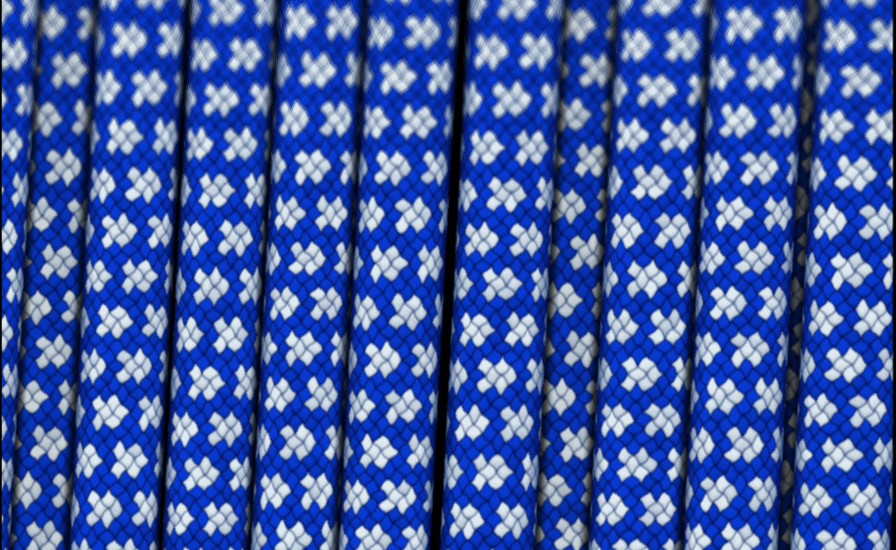
Give the GLSL for this texture, as a Shadertoy shader.

```glsl
// Upright, slightly leaning cords of braided blue and pale grey yarn.
// Each cord is a cylinder unrolled with asin into a diagonal weave; a colour
// rule repeating every 15 cells makes the pale clusters. A disc of samples adds focus blur.

const float HEIGHT = 0.613;   // canvas height when its width is 1
const int CORDS = 12;
const int BACK_CORDS = 3;

// Centre at mid height and radius, from the back layer to the front one
const vec2 cords[CORDS] = vec2[CORDS](
    vec2(0.057, 0.050), vec2(0.640, 0.050), vec2(0.893, 0.045),
    vec2(-0.018, 0.045), vec2(0.143, 0.050), vec2(0.246, 0.049),
    vec2(0.345, 0.049), vec2(0.445, 0.051), vec2(0.560, 0.053),
    vec2(0.727, 0.054), vec2(0.831, 0.053), vec2(0.954, 0.056));

float hash(vec2 p) {
    return fract(sin(dot(p, vec2(127.1, 311.7))) * 43758.5);
}

float noise(vec2 p) {
    vec2 i = floor(p), f = fract(p);
    f = f * f * (3.0 - 2.0 * f);
    return mix(mix(hash(i), hash(i + vec2(1, 0)), f.x),
               mix(hash(i + vec2(0, 1)), hash(i + vec2(1, 1)), f.x), f.y);
}

// x: -1 to 1 across the cord, y: distance along it
vec3 braid(float x, float y, float seed) {
    float around = asin(clamp(x, -1.0, 1.0)) * 5.5 + 15.0 * hash(vec2(seed, 2.0));
    float along = y / 0.0104 + 10.0 * hash(vec2(seed, 7.0));
    along += 0.3 * sin(y * 14.0 + seed * 3.0);
    vec2 weave = 0.5 * vec2(around + along, around - along);
    weave += 0.07 * sin(weave.yx * 4.3 + seed * vec2(1.7, 2.9));
    vec2 cell = floor(weave), f = fract(weave) - 0.5;

    // Six pale cells, a square with two side cells, on a staggered lattice
    float k = floor(mod(cell.x + 4.0 * cell.y + 4.5, 15.0));
    bool pale = k < 0.5 || abs(k - 4.0) < 1.5 || abs(k - 8.5) < 1.0;

    // Rounded yarn segments with fine fibres
    float d = length(max(abs(f) - 0.28, 0.0)) - 0.19;
    float yarn = smoothstep(0.06, -0.12, d);
    float fibre = noise(vec2(f.x * 18.0, f.y * 5.0) + cell * 13.0) - 0.5;
    float light = mix(0.40, 1.0, yarn) * (1.06 - 0.45 * dot(f, f));
    light += 0.14 * (f.x - f.y) + 0.12 * fibre + 0.20 * (hash(cell + seed) - 0.5);

    // Cylinder shading, lit slightly from the left
    float facing = sqrt(max(1.0 - x * x, 0.0));
    light *= mix(0.15, 1.0, smoothstep(0.0, 0.80, facing)) * (1.0 - 0.06 * x);
    light = clamp(light, 0.0, 1.1);

    return pale ? mix(vec3(0.08, 0.19, 0.42), vec3(0.80, 0.85, 0.89), light)
                : mix(vec3(0.01, 0.025, 0.19), vec3(0.03, 0.21, 0.77), light);
}

vec3 scene(vec2 p) {
    float lean = 0.053 * (p.y - 0.5 * HEIGHT);
    float shade = 1.0, across = 0.0;
    int top = -1;

    // Keep the frontmost cord, and contact shadows from those above it
    for (int i = 0; i < CORDS; i++) {
        float x = (p.x - cords[i].x - lean) / cords[i].y;
        if (abs(x) < 1.0) {
            top = i;
            across = x;
            shade = i < BACK_CORDS ? 0.90 : 1.0;
        } else if (abs(x) < 1.25) {
            shade *= mix(0.20, 1.0, smoothstep(1.0, 1.25, abs(x)));
        }
    }
    if (top < 0) return vec3(0.01, 0.015, 0.06) * shade;
    return braid(across, p.y, float(top) + 1.0) * shade;
}

void mainImage(out vec4 fragColor, in vec2 fragCoord) {
    vec2 uv = fragCoord / iResolution.xy;
    vec2 p = uv * vec2(1.0, HEIGHT);

    // Focus softens towards the top
    float blur = mix(0.0016, 0.0045, smoothstep(0.55, 1.05, uv.y));
    vec3 color = vec3(0.0);
    const int SAMPLES = 8;
    for (int i = 0; i < SAMPLES; i++) {
        float angle = 2.39996 * float(i);
        float radius = blur * sqrt((float(i) + 0.5) / float(SAMPLES));
        color += scene(p + radius * vec2(cos(angle), sin(angle)));
    }
    color /= float(SAMPLES);

    // Narrow dark margins at both sides
    color *= smoothstep(0.001, 0.003, uv.x) * smoothstep(0.998, 0.995, uv.x);
    fragColor = vec4(color, 1.0);
}
```
